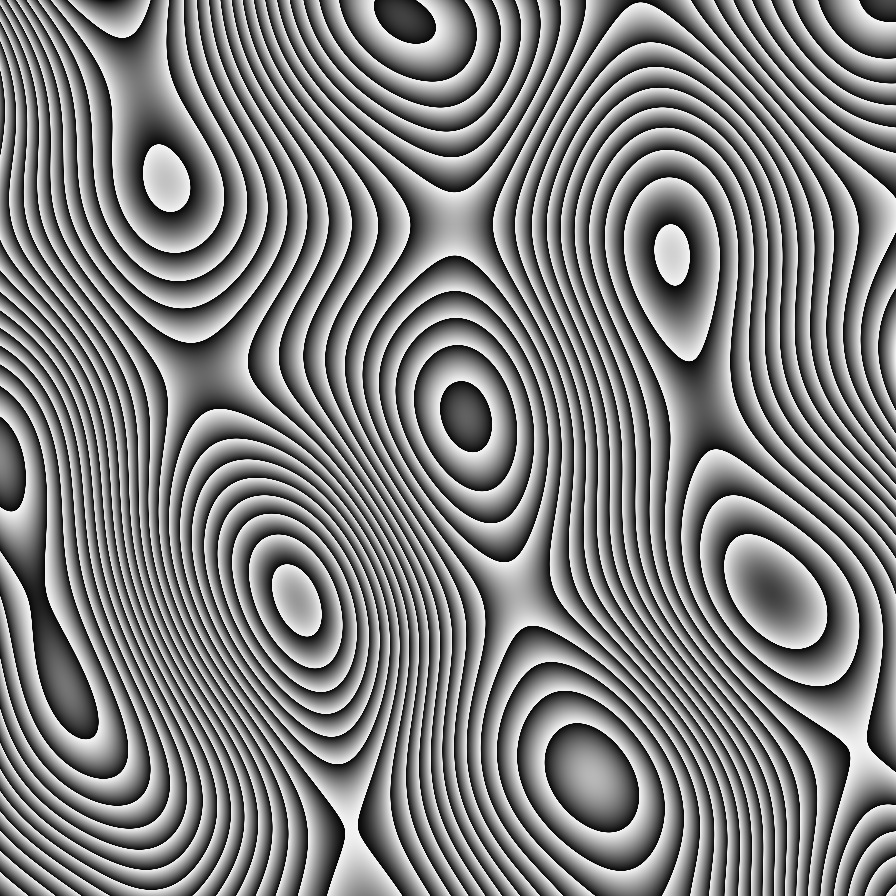
A three.js fragment shader for this pattern:

```glsl
// Grey sawtooth contour bands around the hills and hollows of a smooth wavy field.
varying vec2 vUv;

// Unit gradient with a hashed angle for each lattice corner.
vec2 cornerGradient(vec2 corner) {
  vec3 h = fract(vec3(corner.xyx) * vec3(0.1031, 0.1030, 0.0973));
  h += dot(h, h.yzx + 33.33);
  float angle = 6.2832 * fract((h.x + h.y) * h.z);
  return vec2(cos(angle), sin(angle));
}

float gradientNoise(vec2 p) {
  vec2 cell = floor(p);
  vec2 f = p - cell;
  vec2 fade = f * f * f * (f * (f * 6.0 - 15.0) + 10.0);
  vec2 right = vec2(1.0, 0.0);
  vec2 up = vec2(0.0, 1.0);
  float bottom = mix(dot(cornerGradient(cell), f),
                     dot(cornerGradient(cell + right), f - right), fade.x);
  float top = mix(dot(cornerGradient(cell + up), f - up),
                  dot(cornerGradient(cell + 1.0), f - 1.0), fade.x);
  return mix(bottom, top, fade.y);
}

// Height in bands: leaning ridges, swells along them, and noise to break them up.
float height(vec2 uv) {
  float ridges = 4.8 * cos(11.2 * (uv.x + 0.29 * uv.y - 0.69));
  float swells = 1.8 * cos(15.0 * (uv.y - 0.55));
  float sum = ridges + swells + 0.6;
  vec2 p = vec2(uv.x + 0.1 * uv.y, uv.y) * vec2(3.0, 2.1) + 21.3;
  for (int layer = 0; layer < 2; layer++) {
    sum += 8.5 * gradientNoise(p);
    p = mat2(0.8, 0.6, -0.6, 0.8) * p + vec2(17.4, 9.7);
  }
  return sum;
}

void main() {
  // Local slope keeps the soft edge equally thin everywhere.
  float h = height(vUv);
  float stepSize = 0.001;
  vec2 slope = vec2(height(vUv + vec2(stepSize, 0.0)) - h,
                    height(vUv + vec2(0.0, stepSize)) - h) / stepSize;
  float edge = clamp(length(slope) * 0.0005, 0.001, 0.3);

  // Each band ramps from black to white, then drops sharply.
  float ramp = fract(h);
  float band = pow(ramp, 0.92) * (1.0 - smoothstep(1.0 - edge, 1.0, ramp));
  gl_FragColor = vec4(vec3(0.02 + 0.95 * band), 1.0);
}
```
